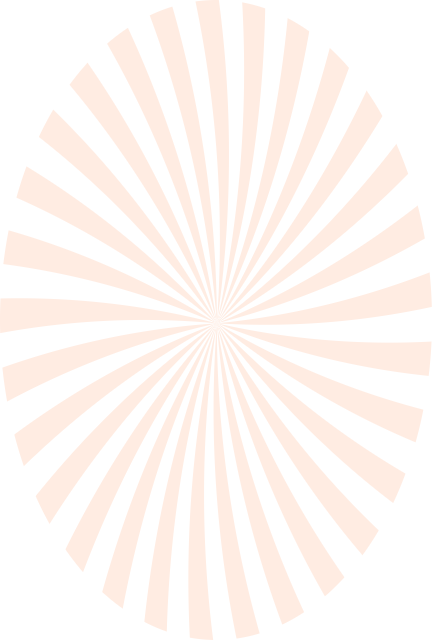
Write a Shadertoy shader that draws this background.

```glsl
// Pale peach sunburst of gently curved rays inside a tall ellipse on white.

const vec3 PAPER_COLOR = vec3(1.0);
const vec3 RAY_COLOR = vec3(1.0, 0.925, 0.886);
const float TAU = 6.2831853;
const float RAY_COUNT = 29.0;
const float RAY_FILL = 0.5;                  // painted share of each ray period
const float RAY_START = -0.041;              // clockwise rim angle of the first ray
const float SWIRL = 0.138;                   // turn from rim to hub, in radians
const vec2 HUB_OFFSET = vec2(0.004, -0.0104); // hub position in half canvases

// Rotates a vector counter-clockwise.
vec2 rotate(vec2 v, float angle) {
    float c = cos(angle), s = sin(angle);
    return vec2(c * v.x - s * v.y, s * v.x + c * v.y);
}

// Turns a signed distance (positive inside) into smooth coverage.
float coverage(float inside, float footprint) {
    return clamp(inside / footprint + 0.5, 0.0, 1.0);
}

void mainImage(out vec4 fragColor, in vec2 fragCoord) {
    // The canvas ellipse becomes the unit circle.
    vec2 pixel = 2.0 / iResolution.xy;
    vec2 p = fragCoord * pixel - 1.0;
    vec2 aspect = vec2(iResolution.x / iResolution.y, 1.0);
    float radius = length(p);
    float inward = 1.0 - radius;

    // Shift towards the hub and undo the swirl in true proportions.
    vec2 q = p - HUB_OFFSET * inward;
    q = rotate(q * aspect, SWIRL * inward) / aspect;

    // Repeat the rays by angle; distance is measured across each ray.
    float hubDistance = max(length(q), 1e-4);
    float period = TAU / RAY_COUNT;
    float turn = (atan(q.x, q.y) - RAY_START) / period;
    float offAxis = abs(fract(turn + 0.5) - 0.5);
    float rayInside = (0.5 * RAY_FILL - offAxis) * period * hubDistance;
    vec2 across = vec2(-q.y, q.x) / hubDistance;
    float rays = coverage(rayInside, length(across * pixel));

    // Clip at the elliptical rim.
    vec2 outward = p / max(radius, 1e-4);
    float disc = coverage(inward, length(outward * pixel));

    fragColor = vec4(mix(PAPER_COLOR, RAY_COLOR, rays * disc), 1.0);
}
```
